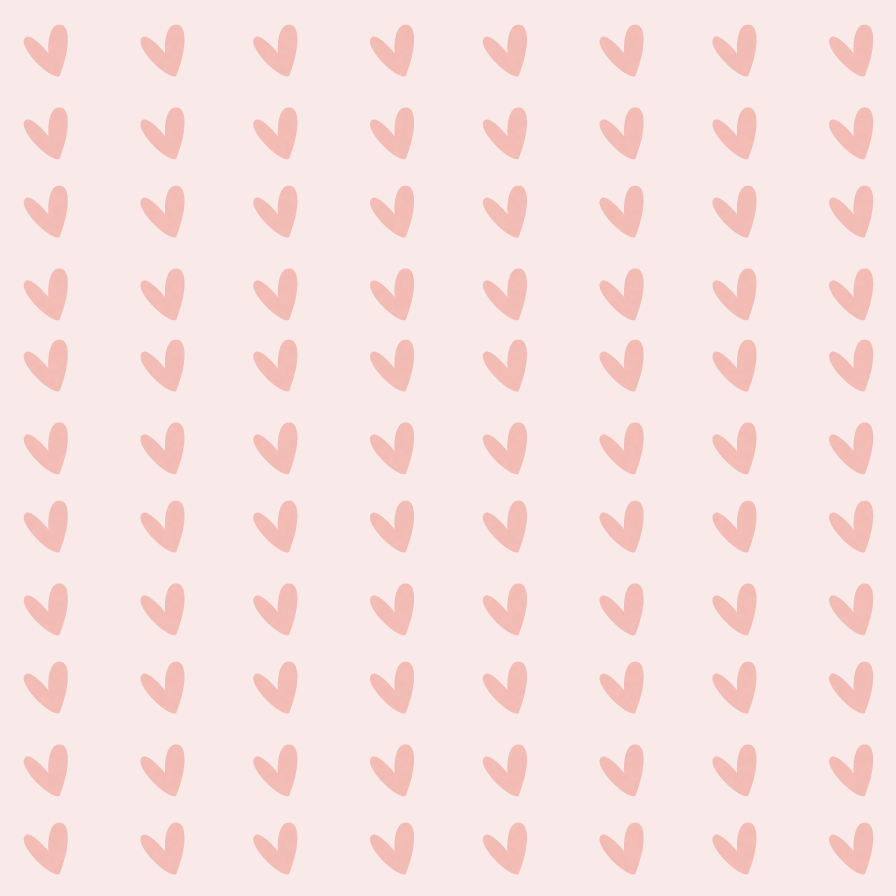
This pattern is drawn by a WebGL 2 fragment shader. Its source:

```glsl
#version 300 es
precision highp float;

uniform vec2 u_resolution;
out vec4 outColor;

// Colours
const vec3 BACKGROUND = vec3(0.977, 0.919, 0.914);
const vec3 HEART_PINK = vec3(0.950, 0.735, 0.708);
const float GRAIN_AMOUNT = 0.012;
const float GRAIN_SCALE = 190.0;

// Grid, measured from the upper left to the tip of each heart
const vec2 PITCH = vec2(0.1281, 0.08984);
const vec2 FIRST_TIP = vec2(0.0664, 0.0848);
const vec2 ODD_SHIFT = vec2(0.0021, 0.0026);
const float TIGHT_ROW = 4.0;      // rows from here on sit a little higher
const float TIGHT_SHIFT = 0.0078;

// Heart: two lobes growing from a shared tip
const float HEART_HEIGHT = 0.0573;
const vec2 LEFT_AXIS = vec2(-0.661, 0.749);
const vec2 RIGHT_AXIS = vec2(0.0, 1.0);
const vec2 LEFT_WIDTHS = vec2(0.320, 0.255);   // either side of the axis
const vec2 RIGHT_WIDTHS = vec2(0.414, 0.386);
const vec2 LEFT_TAPERS = vec2(0.55, 0.55);     // larger is more pointed
const vec2 RIGHT_TAPERS = vec2(0.5, 1.0);
const float LOBE_ROUNDNESS = 0.42;

const int SAMPLES = 4;            // per pixel side

float hash(vec2 p) {
    return fract(sin(dot(p, vec2(127.1, 311.7))) * 43758.5453);
}

float valueNoise(vec2 p) {
    vec2 cell = floor(p);
    vec2 f = fract(p);
    f = f * f * (3.0 - 2.0 * f);
    float low = mix(hash(cell), hash(cell + vec2(1.0, 0.0)), f.x);
    float high = mix(hash(cell + vec2(0.0, 1.0)), hash(cell + 1.0), f.x);
    return mix(low, high, f.y);
}

// Leaf shape with its own width and taper on each side of the axis
bool insideLobe(vec2 p, vec2 axis, vec2 widths, vec2 tapers) {
    float along = dot(p, axis);
    float across = dot(p, vec2(axis.y, -axis.x));
    if (along <= 0.0 || along >= 1.0) return false;
    float width = across < 0.0 ? widths.x : widths.y;
    float taper = across < 0.0 ? tapers.x : tapers.y;
    return abs(across) < width * pow(along, taper) * pow(1.0 - along, LOBE_ROUNDNESS);
}

float heartMask(vec2 uv) {
    vec2 fromTop = vec2(uv.x, 1.0 - uv.y);
    vec2 cell = floor(fromTop / PITCH);
    vec2 tip = FIRST_TIP + cell * PITCH + mod(cell, 2.0) * ODD_SHIFT;
    tip.y -= TIGHT_SHIFT * step(TIGHT_ROW, cell.y);

    vec2 p = (fromTop - tip) * vec2(1.0, -1.0) / HEART_HEIGHT;
    bool inside = insideLobe(p, LEFT_AXIS, LEFT_WIDTHS, LEFT_TAPERS)
               || insideLobe(p, RIGHT_AXIS, RIGHT_WIDTHS, RIGHT_TAPERS);
    return inside ? 1.0 : 0.0;
}

void main() {
    // Supersampled coverage
    float coverage = 0.0;
    for (int y = 0; y < SAMPLES; y++) {
        for (int x = 0; x < SAMPLES; x++) {
            vec2 offset = (vec2(x, y) + 0.5) / float(SAMPLES) - 0.5;
            coverage += heartMask((gl_FragCoord.xy + offset) / u_resolution);
        }
    }
    coverage /= float(SAMPLES * SAMPLES);

    // Faint mottling inside the hearts
    vec2 uv = gl_FragCoord.xy / u_resolution;
    float grain = (valueNoise(uv * GRAIN_SCALE) - 0.5) * GRAIN_AMOUNT;
    outColor = vec4(mix(BACKGROUND, HEART_PINK + grain, coverage), 1.0);
}
```
